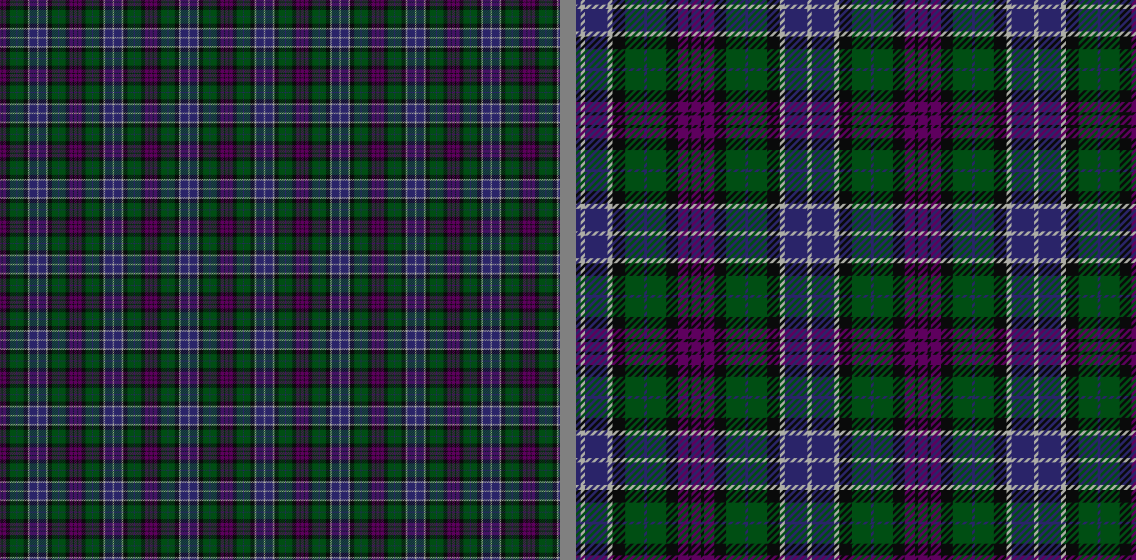
Left, the full canvas; right, a detail of the centre.
Reproduce this pattern procedurally as a WebGL 2 fragment shader.

```glsl
#version 300 es
precision highp float;
// Woven tartan: blue, green and purple bands, pale guard lines and a fine twill.

uniform vec2 u_resolution;
out vec4 fragColor;

const float REPEATS = 7.41;             // setts across the canvas
const vec2 SETT_PHASE = vec2(0.50, 0.91); // blue pivot, in setts from lower left
const float TWILL_PER_SETT = 32.0;      // diagonal ribs in one sett

const vec3 BLACK = vec3(0.035, 0.04, 0.04);
const vec3 BLUE = vec3(0.165, 0.14, 0.41);
const vec3 GREEN = vec3(0.0, 0.305, 0.075);
const vec3 PURPLE = vec3(0.37, 0.0, 0.37);
const vec3 PALE = vec3(0.68, 0.68, 0.65);

// Stripe edges and centres, in setts from the blue pivot (0) to the purple one (0.5)
const float BLUE_EDGE = 0.128;
const float GREEN_START = 0.187;
const float GREEN_END = 0.368;
const float PURPLE_START = 0.420;
const float GUARD_CENTRE = 0.120;
const float GUARD_WIDTH = 0.022;
const float PIVOT_WIDTH = 0.019;
const float OVERCHECK_CENTRE = 0.277;
const float OVERCHECK_WIDTH = 0.012;
const float DARK_CENTRE = 0.472;
const float DARK_WIDTH = 0.014;

// Share of a footprint centred on d that lies between two edges
float band(float d, float lower, float upper, float footprint) {
    float from = max(d - 0.5 * footprint, lower);
    float to = min(d + 0.5 * footprint, upper);
    return max(to - from, 0.0) / footprint;
}

float line(float d, float centre, float width, float footprint) {
    return band(d, centre - 0.5 * width, centre + 0.5 * width, footprint);
}

// Thread colour along one axis, mirrored about both pivots
vec3 threadColour(float position, float footprint) {
    float d = abs(fract(position + 0.5) - 0.5);
    vec3 colour = BLACK;
    colour = mix(colour, BLUE, band(d, -1.0, BLUE_EDGE, footprint));
    colour = mix(colour, GREEN, band(d, GREEN_START, GREEN_END, footprint));
    colour = mix(colour, PURPLE, band(d, PURPLE_START, 1.0, footprint));
    colour = mix(colour, BLUE, line(d, OVERCHECK_CENTRE, OVERCHECK_WIDTH, footprint));
    colour = mix(colour, BLACK, line(d, DARK_CENTRE, DARK_WIDTH, footprint));
    colour = mix(colour, PALE, line(d, GUARD_CENTRE, GUARD_WIDTH, footprint));
    return mix(colour, PALE, line(d, 0.0, PIVOT_WIDTH, footprint));
}

// Integral of a square wave with values +1 and -1
float squareIntegral(float s) {
    return -abs(fract(s) - 0.5);
}

// Share of warp on top, averaged over the footprint so fine ribs fade cleanly
float warpCover(float s, float footprint) {
    float rise = squareIntegral(s + 0.5 * footprint) - squareIntegral(s - 0.5 * footprint);
    return 0.5 + 0.5 * rise / footprint;
}

void main() {
    float side = min(u_resolution.x, u_resolution.y);
    vec2 sett = gl_FragCoord.xy / side * REPEATS - SETT_PHASE;
    float footprint = REPEATS / side;

    vec3 warp = threadColour(sett.x, footprint);
    vec3 weft = threadColour(sett.y, footprint);

    // Diagonal ribs: warp and weft take turns on top
    float rib = (sett.x - sett.y) * TWILL_PER_SETT;
    float ribFootprint = 1.4 * TWILL_PER_SETT * footprint;
    fragColor = vec4(mix(weft, warp, warpCover(rib, ribFootprint)), 1.0);
}
```
